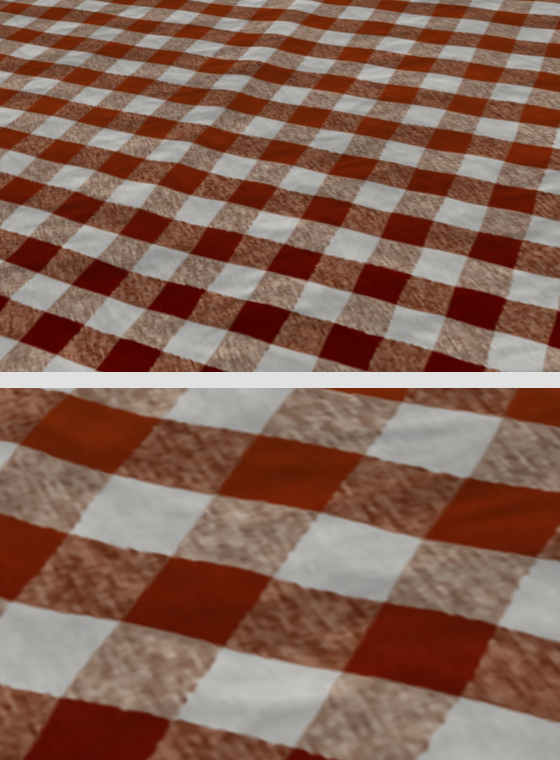
Top, the full canvas; bottom, a detail of the centre.
This texture is drawn by a WebGL 1 fragment shader. Its source:

```glsl
precision highp float;
uniform vec2 u_resolution;

#define WHITE vec3(0.66, 0.655, 0.645)
#define COLUMN_MIX vec3(0.545, 0.455, 0.395)
#define ROW_MIX vec3(0.455, 0.285, 0.205)
#define RED_FAR vec3(0.43, 0.145, 0.03)
#define RED_NEAR vec3(0.29, 0.01, 0.0)
#define STRIPE_HALF 0.25
#define THREADS 24.0
#define THREAD_CONTRAST 0.30
#define WRINKLE_SHADE 0.75
#define EDGE_SOFTNESS 0.012

// Perspective axes of the cloth: column step, row step, origin
const vec3 AXIS_I = vec3(0.1089, -0.0628, -0.0408);
const vec3 AXIS_J = vec3(0.0883, 0.1500, 0.0663);
const vec3 ORIGIN = vec3(0.4505, 0.4783, 1.0);

vec2 hash2(vec2 p) {
  vec2 k = vec2(dot(p, vec2(127.1, 311.7)), dot(p, vec2(269.5, 183.3)));
  return fract(sin(k) * 43758.55);
}

float valueNoise(vec2 p) {
  vec2 c = floor(p), f = fract(p);
  f = f * f * (3.0 - 2.0 * f);
  float low = mix(hash2(c).x, hash2(c + vec2(1.0, 0.0)).x, f.x);
  float high = mix(hash2(c + vec2(0.0, 1.0)).x, hash2(c + 1.0).x, f.x);
  return mix(low, high, f.y);
}

// Distance to the nearest scattered point
float cellular(vec2 p) {
  vec2 c = floor(p), f = fract(p);
  float nearest = 4.0;
  for (int y = -1; y <= 1; y++) {
    for (int x = -1; x <= 1; x++) {
      vec2 o = vec2(float(x), float(y));
      vec2 d = o + hash2(c + o) - f;
      nearest = min(nearest, dot(d, d));
    }
  }
  return sqrt(nearest);
}

// Raised fold running down from the far edge
float foldOffset(vec2 uv) {
  return uv.x - 0.273 - (uv.y - 0.49) * 0.533;
}

float foldMask(vec2 uv) {
  float t = foldOffset(uv) / 0.035;
  return exp(-t * t) * smoothstep(0.38, 0.6, uv.y);
}

// Canvas position to check coordinates, one unit per repeat
vec2 clothCoords(vec2 uv) {
  vec2 dip = (uv - vec2(0.26, 0.27)) / vec2(0.17, 0.2);
  uv.y += 0.016 * exp(-dot(dip, dip)) - 0.007 * foldMask(uv);
  uv += 0.0018 * sin(uv.yx * vec2(31.0, 37.0) + 2.0 * sin(uv * 19.0));
  vec3 p = vec3(uv, 1.0);
  vec2 q = vec2(dot(p, cross(AXIS_J, ORIGIN)), dot(p, cross(ORIGIN, AXIS_I)));
  return q / dot(p, cross(AXIS_I, AXIS_J));
}

float wrinkleHeight(vec2 q) {
  vec2 bent = q + 0.25 * sin(q.yx * 2.3 + vec2(0.4, 1.7));
  float swell = 0.16 * sin(q.x * 2.1 + 1.6 * sin(q.y * 1.3));
  swell += 0.08 * sin(q.y * 5.3 - q.x * 2.7);
  float creases = cellular(bent * vec2(1.5, 2.3));
  float crumple = cellular(bent.yx * vec2(5.1, 3.7) + 7.0);
  return swell + 0.35 * creases + 0.13 * crumple;
}

float stripe(float x, float softness) {
  float d = abs(fract(x + 0.5) - 0.5);
  return 1.0 - smoothstep(STRIPE_HALF - softness, STRIPE_HALF + softness, d);
}

void main() {
  vec2 uv = gl_FragCoord.xy / u_resolution;
  vec2 pixel = 1.0 / u_resolution;
  vec2 q = clothCoords(uv);
  vec2 footprint = abs(clothCoords(uv + vec2(pixel.x, 0.0)) - q)
                 + abs(clothCoords(uv + vec2(0.0, pixel.y)) - q);

  // Twill threads, faded where they become too fine
  vec2 diagonal = vec2(q.x + q.y, q.x - q.y);
  float twill = valueNoise(diagonal * THREADS * vec2(1.1, 0.3));
  float grain = valueNoise(q * THREADS * 1.2);
  float fade = 1.0 - smoothstep(0.4, 1.8, max(footprint.x, footprint.y) * THREADS);
  float threads = (0.55 * twill + 0.45 * grain - 0.5) * fade;

  // Crossing stripes with slightly ragged edges
  vec2 softness = EDGE_SOFTNESS + 0.7 * footprint;
  vec2 ragged = q + 0.022 * threads;
  float column = stripe(ragged.x, softness.x);
  float row = stripe(ragged.y, softness.y);
  vec3 red = mix(RED_NEAR, RED_FAR, smoothstep(0.12, 0.75, uv.y));
  vec3 color = mix(mix(WHITE, COLUMN_MIX, column), mix(ROW_MIX, red, column), row);

  // Mixed checks show the weave most
  float mixed = abs(column - row);
  color += threads * THREAD_CONTRAST * mix(0.18, 1.0, mixed) * vec3(0.8, 1.0, 1.0) * mix(1.0, 0.4, row * column);

  // Soft light over wrinkles and the fold
  float slope = wrinkleHeight(q + vec2(-0.05, 0.08)) - wrinkleHeight(q);
  float foldLight = -foldOffset(uv) / 0.035 * foldMask(uv);
  float light = 1.0 - WRINKLE_SHADE * slope + 0.07 * foldLight;
  light += 0.025 * sin(uv.x * 7.0 + uv.y * 11.0);
  gl_FragColor = vec4(clamp(color * light, 0.0, 1.0), 1.0);
}
```
